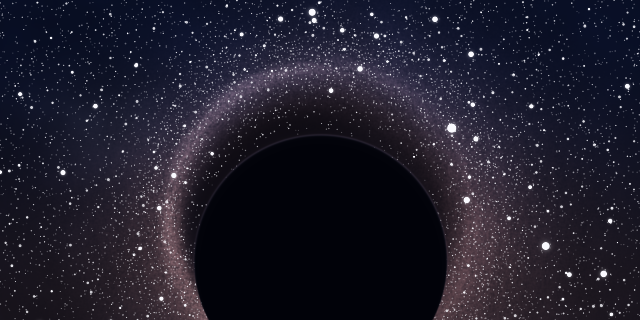
Give the GLSL for this background, as a Shadertoy shader.

```glsl
// Dark sphere framed by a dusty, glowing ring in a dense field of stars.

const vec3 SKY_TOP    = vec3(0.030, 0.055, 0.140);
const vec3 SKY_BOTTOM = vec3(0.085, 0.072, 0.105);
const vec3 INNER_DARK = vec3(0.052, 0.042, 0.070);
const vec3 SPHERE     = vec3(0.004, 0.008, 0.035);
const vec3 RIM        = vec3(0.085, 0.075, 0.095);
const vec3 DUST_WARM  = vec3(0.235, 0.165, 0.160);
const vec3 DUST_COOL  = vec3(0.185, 0.145, 0.165);
const vec3 CREST      = vec3(0.160, 0.130, 0.130);
const vec3 STARLIGHT  = vec3(0.98, 0.98, 1.0);

// Centres are measured from the middle of the lower edge, in canvas heights.
const vec2 SPHERE_CENTRE = vec2(0.002, 0.183);
const float SPHERE_RADIUS = 0.395;
const vec2 RING_CENTRE = vec2(0.010, 0.310);
const float RING_RADIUS = 0.476;

vec3 hash3(vec2 p) {
    vec3 q = fract(vec3(p.xyx) * vec3(0.1031, 0.1030, 0.0973));
    q += dot(q, q.yxz + 33.33);
    return fract((q.xxy + q.yzz) * q.zyx);
}

float cornerGradient(vec2 cell, vec2 offset) {
    float angle = 6.28318 * hash3(cell).x;
    return dot(vec2(cos(angle), sin(angle)), offset);
}

float gradientNoise(vec2 p) {
    vec2 cell = floor(p), f = fract(p);
    vec2 u = f * f * f * (f * (f * 6.0 - 15.0) + 10.0);
    vec2 e = vec2(1.0, 0.0);
    float low = mix(cornerGradient(cell, f), cornerGradient(cell + e, f - e), u.x);
    float high = mix(cornerGradient(cell + e.yx, f - e.yx),
                     cornerGradient(cell + 1.0, f - 1.0), u.x);
    return mix(low, high, u.y);
}

float fbm(vec2 p) {
    float sum = 0.0, amplitude = 0.6;
    for (int i = 0; i < 4; i++) {
        sum += amplitude * gradientNoise(p);
        p = mat2(1.6, 1.2, -1.2, 1.6) * p + 7.3;
        amplitude *= 0.5;
    }
    return sum;
}

float ringDistance(vec2 p) {
    return length(p - RING_CENTRE) - RING_RADIUS;
}

float bell(float x, float width) {
    return exp(-x * x / (width * width));
}

// One star per occupied cell of a turned grid.
// density holds the share inside the ring, outside it, and added along it.
float starLayer(vec2 p, float cells, vec3 density, float radius,
                float bright, float pixel, float seed) {
    float turn = 0.4 + seed;
    mat2 spin = mat2(cos(turn), sin(turn), -sin(turn), cos(turn));
    vec2 grid = spin * p * cells;
    vec2 cell = floor(grid);
    vec3 place = hash3(cell + 100.0 + 17.0 * seed);
    vec3 look = hash3(cell + 371.0 + 29.0 * seed);
    float size = radius * mix(0.55, 1.0, look.x);
    float margin = min(0.3, 2.0 * radius * cells);
    vec2 centre = mix(vec2(margin), vec2(1.0 - margin), place.xy);
    float d = ringDistance(transpose(spin) * (cell + centre) / cells);
    float share = mix(density.x, density.y, smoothstep(-0.11, 0.0, d))
                + density.z * bell(d - 0.035, 0.12);
    float dist = length(fract(grid) - centre) / cells;
    float core = 1.0 - smoothstep(size - 0.7 * pixel, size + 0.7 * pixel, dist);
    float bloom = 0.5 * bright * bell(dist, 1.15 * size);
    float light = mix(0.22 + 0.78 * look.y * look.y, 1.0, bright);
    return step(place.z, share) * light * min(core + bloom, 1.0);
}

void mainImage(out vec4 fragColor, in vec2 fragCoord) {
    float pixel = 1.0 / iResolution.y;
    vec2 p = (fragCoord - vec2(0.5 * iResolution.x, 0.0)) * pixel;
    vec2 dir = normalize(p - RING_CENTRE + 0.0001);
    float ringDist = ringDistance(p);
    float sphereDist = length(p - SPHERE_CENTRE) - SPHERE_RADIUS;
    float rightSide = smoothstep(-0.7, 0.9, dir.x);
    float upper = smoothstep(-0.1, 0.9, dir.y);

    // Sky with faint clouds
    float cloud = fbm(p * 3.0 + 4.0);
    vec3 color = mix(SKY_BOTTOM, SKY_TOP, smoothstep(0.0, 0.95, p.y));
    color *= 1.0 + 0.3 * cloud;
    vec2 wisp = (p - vec2(-0.69, 0.64)) / vec2(0.20, 0.16);
    color += 0.05 * exp(-dot(wisp, wisp)) * (0.6 + cloud);
    color = mix(color, INNER_DARK, smoothstep(0.03, -0.13, ringDist));

    // Dust ring: broad outside, steeper inside, streaked along its curve
    float streak = fbm(vec2(ringDist * 28.0, 0.0) + dir * 3.0);
    float outerWidth = mix(0.16, 0.19, rightSide) - 0.05 * upper;
    float innerWidth = mix(0.04, 0.085, rightSide) + 0.045 * upper;
    float glow = ringDist > 0.0 ? exp(-ringDist / outerWidth) : bell(ringDist, innerWidth);
    float grain = gradientNoise(p * 150.0) + gradientNoise(p * 83.0 + 31.0);
    color += mix(DUST_WARM, DUST_COOL, upper) * glow
           * (1.0 + 0.3 * streak + 0.25 * cloud + 0.3 * grain);
    float crest = bell(ringDist - 0.006, 0.028) * (1.0 - rightSide);
    color += CREST * crest * (0.75 + 0.6 * streak + 0.4 * grain);

    // Fine grains gather around the ring, larger stars fill the sky
    float stars = 0.0;
    for (int i = 0; i < 3; i++) {
        float layer = float(i);
        stars += starLayer(p, 105.0 - 22.0 * layer, vec3(0.07, 0.11, 0.24),
                           0.0018 + 0.0004 * layer, 0.0, pixel, 1.0 + layer);
    }
    stars += starLayer(p, 25.0, vec3(0.02, 0.22, 0.05), 0.0042, 0.7, pixel, 4.0);
    stars += starLayer(p, 9.0, vec3(0.0, 0.25, 0.0), 0.0080, 1.0, pixel, 5.0);
    stars += starLayer(p, 3.6, vec3(0.0, 0.45, 0.0), 0.0145, 1.0, pixel, 6.0);
    color = mix(color, STARLIGHT, clamp(stars, 0.0, 1.0));

    // Dark sphere and its thin lit rim
    color = mix(SPHERE, color, smoothstep(-pixel, pixel, sphereDist));
    float rim = bell(sphereDist, 0.0035) + 0.15 * exp(-abs(sphereDist) / 0.015);
    color += RIM * rim * smoothstep(-0.2, 0.6, p.y);
    fragColor = vec4(clamp(color, 0.0, 1.0), 1.0);
}
```
